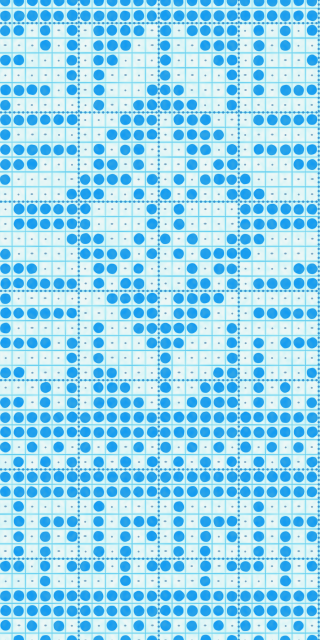
Give the GLSL for this pattern, as a WebGL 2 fragment shader.

```glsl
#version 300 es
precision highp float;
// A printed knitting chart: round blue stitches on pale squared paper.
// A mirrored diamond motif sits over a stepped key border, both given by cell
// rules; gradient noise wears the ink, the ruling and the paper.

uniform vec2 u_resolution;
out vec4 fragColor;

const vec2 CELLS = vec2(24.0, 43.02);
const vec2 GRID_SHIFT = vec2(0.094, 0.444);
const float ROW_HEIGHT = 1.116;   // measured in column widths
const float BLOCK = 6.0;          // cells between dotted rules

const vec3 PAPER = vec3(0.925, 0.97, 0.965);
const vec3 WASH = vec3(0.73, 0.94, 0.96);
const vec3 RULE = vec3(0.40, 0.81, 0.94);
const vec3 INK = vec3(0.08, 0.61, 0.945);
const vec3 INK_DULL = vec3(0.20, 0.65, 0.90);
const vec3 MARK = vec3(0.34, 0.55, 0.70);
const vec3 DOTTED = vec3(0.16, 0.54, 0.80);

vec2 hash2(vec2 p) {
    vec3 q = fract(p.xyx * vec3(0.1031, 0.1030, 0.0973));
    q += dot(q, q.yzx + 33.33);
    return fract((q.xx + q.yz) * q.zy);
}

float corner(vec2 cell, vec2 offset) {
    return dot(hash2(cell) * 2.0 - 1.0, offset);
}

float gradientNoise(vec2 p) {
    vec2 i = floor(p), f = fract(p);
    vec2 u = f * f * (3.0 - 2.0 * f);
    vec2 e = vec2(1.0, 0.0);
    return mix(mix(corner(i, f), corner(i + e, f - e), u.x),
               mix(corner(i + e.yx, f - e.yx), corner(i + e.xx, f - e.xx), u.x), u.y);
}

bool within(int v, int lo, int hi) { return v >= lo && v <= hi; }

// Diamond motif: d columns from its axis, q rows from its middle.
bool motif(int d, int q) {
    if (q >= 13) return true;
    bool diamond = q >= 5 && d + q <= 9 && (d > 0 || q >= 7);
    bool lattice = q <= 4 && abs(d - q) == 1;
    bool arrow = within(q, 1, 3) && within(d + q, 6, 8) && d >= 4;
    bool bridge = q == 4 && within(d, 2, 3);
    bool stems = (d == 0 && q >= 7) || (d == 5 && q >= 7) || (d == 7 && q >= 8);
    bool steps = q >= 9 && d <= 5 && 5 - d <= q - 9;
    bool bars = (q == 0 && within(d, 6, 11)) || ((q == 4 || q == 6) && d >= 7);
    bool ends = (d == 12 && within(q, 2, 8)) || (q == 3 && d >= 10)
             || (q == 8 && d >= 9) || (d >= 11 && (q == 10 || q == 12));
    bool notch = d == 9 && q >= 11;
    return diamond || lattice || arrow || bridge || stems || steps || bars || ends || notch;
}

// Border: checks, full bands and a key that looks the same turned half round.
bool border(int column, int row) {
    if (row <= 1 || row >= 12) return (column + row) % 2 == 0;
    if (row <= 3 || row >= 10) return true;
    int s = (column + 5) % 6, k = row - 4;
    if (k >= 3) { s = (8 - s) % 6; k = 5 - k; }
    return s == 0 || (k == 1 && within(s, 2, 4)) || (k == 2 && (s == 2 || (s == 4 && row == 6)));
}

bool stitched(ivec2 cell) {
    if (cell.y >= 30) return border(cell.x, cell.y - 30);
    return motif(abs(cell.x - 12), abs(2 * cell.y - 29) / 2);
}

float disc(vec2 p, float radius, float soft) {
    return 1.0 - smoothstep(radius - soft, radius + soft, length(p));
}

float stroke(float distance, float halfWidth, float soft) {
    return 1.0 - smoothstep(max(halfWidth - soft, 0.0), halfWidth + soft, abs(distance));
}

// Dotted rule: beads along one axis, five thirds of a cell per five beads.
float beads(float along, float across, float soft) {
    float pitch = 1.0 / 3.0;
    vec2 p = vec2((fract(along / pitch) - 0.5) * pitch, across);
    return disc(p, 0.085, soft);
}

void main() {
    vec2 uv = gl_FragCoord.xy / u_resolution;
    vec2 grid = vec2(uv.x, 1.0 - uv.y) * CELLS + GRID_SHIFT;
    vec2 scale = vec2(1.0, ROW_HEIGHT);
    vec2 cell = floor(grid);
    vec2 local = (grid - cell - 0.5) * scale;
    vec2 edge = (grid - floor(grid + 0.5)) * scale;
    float soft = max(0.7 * CELLS.x / u_resolution.x, 0.045);

    // Mottled paper
    float grain = gradientNoise(grid * 3.1);
    float patches = gradientNoise(grid * 0.55 + 17.0);
    vec3 color = mix(PAPER, WASH, clamp(0.14 + 0.45 * grain + 0.3 * patches, 0.0, 0.6));

    // Unevenly printed ruling with a pale bleed
    float bleed = max(stroke(edge.x, 0.08, 0.09), stroke(edge.y, 0.08, 0.09));
    color = mix(color, WASH, 0.8 * bleed);
    float acrossWear = clamp(0.75 + 0.9 * gradientNoise(grid * vec2(0.5, 2.3)), 0.3, 1.0);
    float downWear = clamp(0.48 + 0.9 * gradientNoise(grid * vec2(2.3, 0.5) + 9.0), 0.15, 0.9);
    color = mix(color, RULE, acrossWear * stroke(edge.y, 0.035, soft));
    color = mix(color, RULE, downWear * stroke(edge.x, 0.03, soft));

    // Stitches and the small marks in empty cells
    vec2 chance = hash2(cell + 41.0);
    vec2 center = local - (chance - 0.5) * 0.05;
    if (stitched(ivec2(cell))) {
        float radius = 0.385 + 0.025 * chance.x + 0.05 * grain;
        color = mix(color, WASH, 0.65 * disc(center, radius + 0.07, 0.07));
        vec3 ink = mix(INK, INK_DULL, clamp(0.2 + grain + 0.3 * chance.y, 0.0, 0.8));
        color = mix(color, ink, disc(center, radius, soft));
    } else {
        vec2 dash = center * vec2(mix(0.65, 1.0, chance.y), 1.0);
        color = mix(color, MARK, 0.8 * disc(dash, 0.065, soft));
    }

    // Dotted rules around each block of six
    vec2 rule = grid - vec2(0.0, 2.0);
    vec2 gap = (rule - floor(rule / BLOCK + 0.5) * BLOCK) * scale;
    float dotted = max(beads(grid.x, gap.y, soft), beads(grid.y * ROW_HEIGHT, gap.x, soft));
    color = mix(color, DOTTED, 0.85 * dotted);

    fragColor = vec4(color, 1.0);
}
```
